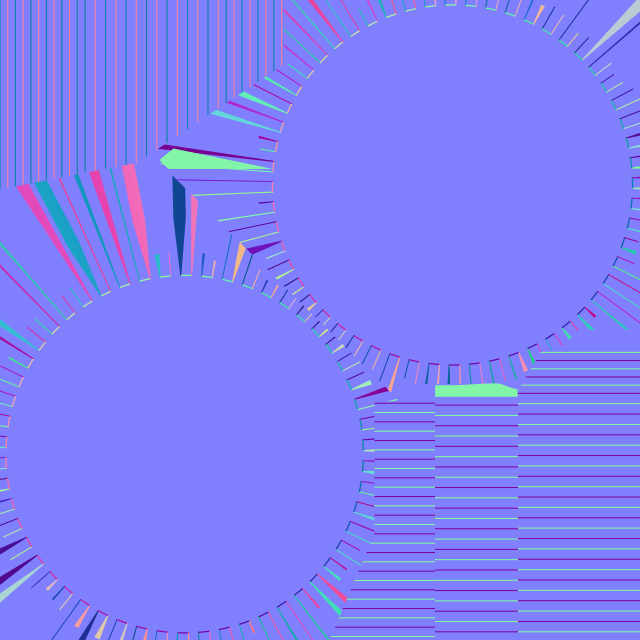
Give the GLSL for this texture map, as a WebGL 1 fragment shader.

```glsl
precision highp float;
uniform vec2 u_resolution;

float hash(vec2 p) {
  return fract(sin(dot(p, vec2(127.1, 311.7))) * 43758.5453);
}

// Antialiased coverage of a signed inside distance
float cover(float inside) {
  return clamp(inside * min(u_resolution.x, u_resolution.y) + 0.5, 0.0, 1.0);
}

// Tangent-space normal colour with a mirrored x axis
vec3 encode(vec2 dir, float tilt) {
  vec2 n = dir * tilt;
  return 0.5 + 0.5 * vec3(-n.x, n.y, sqrt(max(0.0, 1.0 - tilt * tilt)));
}

float ringDistance(vec2 p, vec3 ring) {
  return length(p - ring.xy) - ring.z;
}

// Distance to the nearest of evenly spaced lines
float lineDistance(float u, float spacing) {
  return abs(fract(u + 0.5) - 0.5) * spacing;
}

// Notched rim with radial bevel edges, limited to this ring's cell
vec3 drawTeeth(vec3 col, vec2 p, vec3 ring, float count, float phase, float cell) {
  vec2 q = p - ring.xy;
  float radius = length(q);
  float d = radius - ring.z;
  vec2 radial = q / max(radius, 0.001);
  float period = 6.2831853 / count;
  float turn = atan(q.y, q.x) / period - phase;
  float id = mod(floor(turn + 0.5), count);
  float local = fract(turn + 0.5) - 0.5;
  float side = local < 0.0 ? -1.0 : 1.0;

  vec2 seed = vec2(id + 0.31 * side, count);
  float chance = hash(seed);
  float flare = pow(hash(seed + 7.3), 4.0);
  float reach = chance > 0.42 ? 0.5 : 0.02 + 0.05 * chance;
  float halfWidth = 0.0008 + min(max(d, 0.0) * 0.1 * flare, 0.009);
  float offset = abs(abs(local) - 0.26) * period * radius;
  float spoke = cover(halfWidth - offset) * cover(d + 0.001)
              * cover(reach - d) * cell;

  vec2 tangent = vec2(radial.y, -radial.x) * side;
  float bend = (hash(seed + 3.7) - 0.5) * (0.3 + flare);
  vec2 bevel = normalize(tangent + radial * bend);
  float tilt = mix(1.0, 0.7, hash(seed + 5.1) * hash(seed + 9.4));
  col = mix(col, encode(bevel, tilt), spoke);

  float rim = cover(0.001 - abs(d)) * cover((0.26 - abs(local)) * period * radius);
  return mix(col, encode(radial, 0.95), rim);
}

// Vertical grooves in the upper left
vec3 drawGrooves(vec3 col, vec2 p, float area) {
  float spacing = 0.01207;
  float u = p.x / spacing;
  if (p.x > 0.335) {
    spacing = 0.0124;
    u = 25.0 + (p.x - 0.341) / spacing;
  } else if (p.x > 0.127) {
    spacing = 0.016;
    u = 12.0 + (p.x - 0.133) / spacing;
  }
  float facing = mod(floor(u + 0.5), 2.0) < 0.5 ? 1.0 : -1.0;
  float line = cover(0.0008 - lineDistance(u, spacing));
  return mix(col, encode(vec2(facing, 0.0), 0.98), line * area);
}

// Three columns of horizontal rails in the lower right
vec3 drawRails(vec3 col, vec2 p, float area) {
  float spacing = 0.01458;
  float start = 0.370;
  if (p.x > 0.809) {
    start = 0.3854;
    spacing = p.y > start ? 0.0128 : 0.0162;
  } else if (p.x > 0.680) {
    start = 0.367;
    spacing = 0.0161;
  }
  float u = (start - p.y) / spacing;
  float facing = mod(floor(u + 0.5), 2.0) < 0.5 ? -1.0 : 1.0;
  float line = cover(0.0008 - lineDistance(u, spacing));
  return mix(col, encode(vec2(0.0, facing), 0.98), line * area);
}

void main() {
  vec2 p = gl_FragCoord.xy / u_resolution;
  vec3 col = vec3(0.5, 0.5, 1.0);
  vec3 upperRing = vec3(0.707, 0.711, 0.2813);
  vec3 lowerRing = vec3(0.2885, 0.2904, 0.2793);

  // Regions
  float slope = max(0.704 + 0.195 * p.x, 0.602 + 0.67 * p.x);
  float grooves = cover(p.y - slope) * cover(0.443 - p.x);
  float railTop = p.x < 0.809 ? 0.373 : 0.453;
  float railLeft = min(0.585, 0.515 + 0.42 * p.y);
  if (p.x > 0.75) railLeft = 0.809 + 0.6 * max(p.y - 0.39, 0.0);
  float rails = cover(railTop - p.y) * cover(p.x - railLeft);
  if (p.x > 0.68 && p.x < 0.809) rails = cover(0.38 - p.y);
  float shelf = 0.40 + clamp(p.x - 0.82, 0.0, 0.085);
  float open = (1.0 - grooves) * (1.0 - rails);
  if (p.x > 0.62) open *= cover(p.y - shelf);

  // Rings share the gap along their bisector
  float split = ringDistance(p, lowerRing) - ringDistance(p, upperRing);
  col = drawTeeth(col, p, upperRing, 56.0, 0.093, open * cover(split));
  col = drawTeeth(col, p, lowerRing, 54.0, 0.425, open * cover(-split));
  col = drawGrooves(col, p, grooves);
  col = drawRails(col, p, rails);

  // Large green facets
  float shard = min(p.y - 0.736, 0.768 - 0.206 * (p.x - 0.271) - p.y);
  shard = min(shard, 0.75 + 0.818 * (p.x - 0.249) - p.y);
  shard = min(shard, p.y + p.x - 0.999);
  float crest = 0.398 + 0.003 * smoothstep(0.7, 0.775, p.x)
              - 0.009 * smoothstep(0.775, 0.81, p.x);
  float ledge = min(min(p.x - 0.680, 0.8085 - p.x), min(p.y - 0.380, crest - p.y));
  col = mix(col, vec3(0.51, 0.96, 0.66), cover(max(shard, ledge)));
  gl_FragColor = vec4(col, 1.0);
}
```
